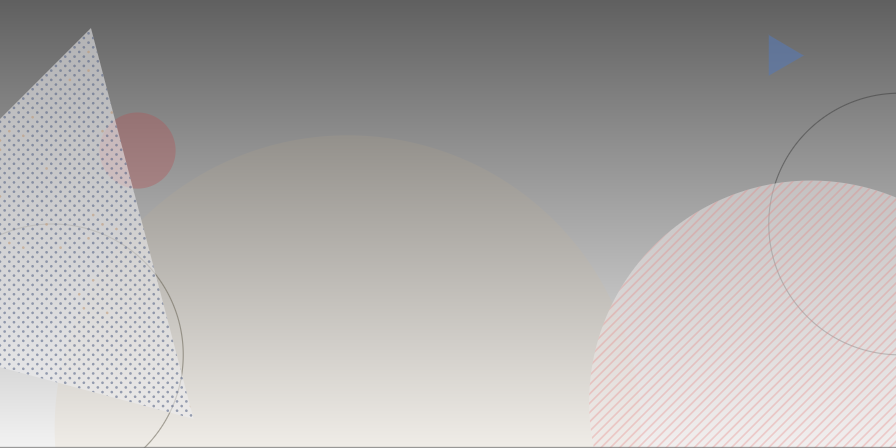
Write a Shadertoy shader that draws this background.

```glsl
// Grey vertical gradient with translucent discs, thin rings, and dotted and striped shapes.

// Lengths are in canvas heights, origin at the lower left.
const vec3 SKY_TOP = vec3(0.375);
const vec3 SKY_BOTTOM = vec3(0.95);
const vec3 BEIGE = vec3(0.84, 0.72, 0.52);
const vec3 RED = vec3(0.70, 0.32, 0.33);
const vec3 BLUE = vec3(0.35, 0.47, 0.68);
const vec3 PINK_VEIL = vec3(0.94, 0.92, 0.92);
const vec3 STRIPE_COLOR = vec3(0.90, 0.50, 0.49);
const vec3 WHITE_VEIL = vec3(0.93, 0.93, 0.94);
const vec3 DOT_BLUE = vec3(0.30, 0.36, 0.50);
const vec3 DOT_ORANGE = vec3(0.74, 0.58, 0.44);
const vec3 RING_LEFT_COLOR = vec3(0.36, 0.34, 0.28);
const vec3 RING_RIGHT_COLOR = vec3(0.22);

// Discs and rings: centre x, centre y, radius
const vec3 BEIGE_DISC = vec3(0.776, 0.044, 0.654);
const vec3 PINK_DISC = vec3(1.810, 0.102, 0.495);
const vec3 RED_DISC = vec3(0.307, 0.664, 0.085);
const vec3 RING_LEFT = vec3(0.117, 0.208, 0.292);
const vec3 RING_RIGHT = vec3(2.008, 0.500, 0.292);

const float LINE_WIDTH = 0.0026;
const float STRIPE_PERIOD = 0.0147;
const float STRIPE_WIDTH = 0.0038;
const float DOT_PERIOD = 0.0208;
const float DOT_RADIUS = 0.0029;
const float ORANGE_SHARE = 0.02;

// Opacities
const float BEIGE_ALPHA = 0.10;
const float RED_ALPHA = 0.36;
const float BLUE_ALPHA = 0.65;
const float RING_ALPHA = 0.50;
const float PINK_ALPHA = 0.48;
const float STRIPE_ALPHA = 0.32;
const float SAIL_ALPHA = 0.56;
const float DOT_ALPHA = 0.54;

float hash(vec2 cell) {
    return fract(sin(dot(cell, vec2(127.1, 311.7))) * 43758.5);
}

// Antialiased coverage of a filled shape
float fill(float d, float px) {
    return clamp(0.5 - d / px, 0.0, 1.0);
}

// Coverage of a line, fading when thinner than a pixel
float stroke(float d, float width, float px) {
    return clamp((0.5 * (width + px) - abs(d)) / px, 0.0, min(1.0, width / px));
}

float disc(vec2 p, vec3 circle) {
    return length(p - circle.xy) - circle.z;
}

// Signed distance to the line a-b, positive on its left
float edge(vec2 p, vec2 a, vec2 b) {
    vec2 e = normalize(b - a);
    return dot(p - a, vec2(-e.y, e.x));
}

// Triangle with clockwise corners
float triangle(vec2 p, vec2 a, vec2 b, vec2 c) {
    return max(edge(p, a, b), max(edge(p, b, c), edge(p, c, a)));
}

// One square grid of dots: cell hash in x, coverage in y
vec2 dotGrid(vec2 p, vec2 shift, float px) {
    vec2 q = p / DOT_PERIOD + shift;
    float d = length(fract(q) - 0.5) * DOT_PERIOD - DOT_RADIUS;
    return vec2(hash(floor(q) + shift), fill(d, px));
}

void mainImage(out vec4 fragColor, in vec2 fragCoord) {
    vec2 p = fragCoord / iResolution.y;
    float px = 1.0 / iResolution.y;

    // Backdrop and soft discs
    vec3 color = mix(SKY_BOTTOM, SKY_TOP, p.y);
    color = mix(color, BEIGE, BEIGE_ALPHA * fill(disc(p, BEIGE_DISC), px));
    color = mix(color, RED, RED_ALPHA * fill(disc(p, RED_DISC), px));

    // Thin rings
    color = mix(color, RING_LEFT_COLOR, RING_ALPHA * stroke(disc(p, RING_LEFT), LINE_WIDTH, px));
    color = mix(color, RING_RIGHT_COLOR, RING_ALPHA * stroke(disc(p, RING_RIGHT), LINE_WIDTH, px));

    // Small blue triangle
    float arrow = triangle(p, vec2(1.716, 0.922), vec2(1.794, 0.876), vec2(1.716, 0.831));
    color = mix(color, BLUE, BLUE_ALPHA * fill(arrow, px));

    // Striped disc
    float pinkMask = fill(disc(p, PINK_DISC), px);
    color = mix(color, PINK_VEIL, PINK_ALPHA * pinkMask);
    float across = (p.x - p.y) * sqrt(0.5) / STRIPE_PERIOD;
    float stripe = stroke((fract(across) - 0.5) * STRIPE_PERIOD, STRIPE_WIDTH, px);
    color = mix(color, STRIPE_COLOR, STRIPE_ALPHA * stripe * pinkMask);

    // Dotted triangle, two staggered grids
    float sail = triangle(p, vec2(0.203, 0.9375), vec2(0.432, 0.065), vec2(-0.4375, 0.297));
    float sailMask = fill(sail, px);
    color = mix(color, WHITE_VEIL, SAIL_ALPHA * sailMask);
    for (int i = 0; i < 2; i++) {
        vec2 dots = dotGrid(p, vec2(0.5 * float(i)), px);
        vec3 dotColor = mix(DOT_BLUE, DOT_ORANGE, step(dots.x, ORANGE_SHARE));
        color = mix(color, dotColor, DOT_ALPHA * dots.y * sailMask);
    }

    // Hairline along the bottom
    color = mix(color, vec3(0.45), 0.7 * stroke(p.y - 0.5 * LINE_WIDTH, LINE_WIDTH, px));

    fragColor = vec4(color, 1.0);
}
```
